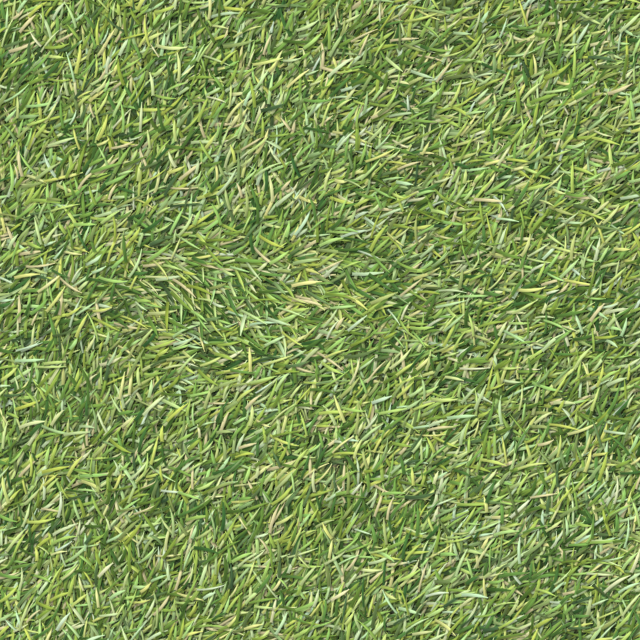
Write a WebGL 2 fragment shader that draws this texture.

```glsl
#version 300 es
precision highp float;
// Dense lawn of short, narrow grass blades seen from above.
// Many jittered grids of nearly straight strips are stacked from dark undergrowth
// up to sunlit tips; each follows a slowly turning lay and drops a soft shadow.

uniform vec2 u_resolution;
out vec4 fragColor;

const int LAYERS = 34;
const float CELL = 0.026;

float hash(vec2 p, float seed) {
    return fract(sin(dot(p, vec2(12.9898, 78.233)) + seed * 37.719) * 43758.5453);
}

float valueNoise(vec2 p, float seed) {
    vec2 i = floor(p), f = fract(p);
    f = f * f * (3.0 - 2.0 * f);
    float low = mix(hash(i, seed), hash(i + vec2(1.0, 0.0), seed), f.x);
    float high = mix(hash(i + vec2(0.0, 1.0), seed), hash(i + 1.0, seed), f.x);
    return mix(low, high, f.y);
}

// Prevailing blade angle: steep on the left, leaning on the right,
// with a patch left of the middle that is combed downward.
float layAngle(vec2 p) {
    vec2 patchPos = (p - vec2(0.34, 0.53)) / vec2(0.27, 0.1);
    float combed = exp(-dot(patchPos, patchPos));
    float lean = mix(1.15, 0.72, smoothstep(0.2, 0.8, p.x));
    return lean - 1.6 * combed + 0.7 * (valueNoise(p * 7.0, 3.0) - 0.5);
}

// Signed distance to a slightly bent strip along x that narrows towards its tip.
float bladeDistance(vec2 q, float halfLength, float halfWidth, float bend) {
    float t = q.x / halfLength;
    float y = q.y + bend * halfLength * (t * t - 0.4);
    float width = halfWidth * (1.0 - 0.65 * smoothstep(0.2, 1.0, t));
    return max(abs(y) - width, abs(q.x) - halfLength);
}

// Ramp from deep green to pale sunlit green; tone runs from 0 to 3.
vec3 grassRamp(float tone) {
    vec3 c = mix(vec3(0.25, 0.38, 0.19), vec3(0.52, 0.64, 0.29), clamp(tone, 0.0, 1.0));
    c = mix(c, vec3(0.72, 0.82, 0.43), clamp(tone - 1.0, 0.0, 1.0));
    return mix(c, vec3(0.84, 0.88, 0.68), clamp(tone - 2.0, 0.0, 1.0));
}

vec3 bladeColor(vec2 id, float seed) {
    vec3 c = grassRamp(3.0 * hash(id, seed + 0.31));
    c *= mix(vec3(0.89, 1.0, 1.08), vec3(1.07, 1.0, 0.88), hash(id, seed + 0.37));
    float faded = 0.3 * step(0.75, hash(id, seed + 0.43));
    c = mix(c, vec3(dot(c, vec3(0.3, 0.55, 0.15))), faded);
    // Dry straw and a very few rust-coloured leaves.
    float dry = hash(id, seed + 0.47);
    c = mix(c, vec3(0.83, 0.80, 0.60), step(0.972, dry));
    return mix(c, vec3(0.60, 0.27, 0.17), step(0.9994, dry));
}

// Paints one blade and its shadow over the colour below.
vec3 paintBlade(vec3 below, vec2 q, vec2 id, float seed, float angle, float light, float px) {
    float halfLength = mix(0.010, 0.025, hash(id, seed + 0.11));
    float halfWidth = mix(0.0014, 0.0027, hash(id, seed + 0.17));
    float bend = 0.28 * (hash(id, seed + 0.23) - 0.5);
    vec2 dir = vec2(cos(angle), sin(angle));
    mat2 toBlade = mat2(dir.x, -dir.y, dir.y, dir.x);

    vec2 shadowPos = toBlade * (q - vec2(0.0011, -0.0014));
    float shadowDist = bladeDistance(shadowPos, halfLength, halfWidth, bend);
    below *= 1.0 - 0.25 * (1.0 - smoothstep(-0.001, 0.0022, shadowDist));

    vec2 local = toBlade * q;
    float d = bladeDistance(local, halfLength, halfWidth, bend);
    float cover = 1.0 - smoothstep(-px, px, d);

    // Brighter tip, with one side of the fold in the light.
    float t = local.x / halfLength;
    float y = local.y + bend * halfLength * (t * t - 0.4);
    float shade = mix(0.84, 1.05, smoothstep(-1.0, 0.4, t));
    shade *= 1.0 + 0.06 * clamp(y / halfWidth * 2.0, -1.0, 1.0);
    return mix(below, bladeColor(id, seed) * shade * light, cover);
}

vec3 paintLayer(vec3 color, vec2 p, float seed, float light, float px) {
    vec2 shift = vec2(hash(vec2(seed, 1.0), 0.5), hash(vec2(seed, 2.0), 0.5));
    vec2 grid = p / CELL + shift;
    vec2 home = floor(grid);
    for (int j = -1; j <= 1; j++) {
        for (int i = -1; i <= 1; i++) {
            vec2 id = home + vec2(float(i), float(j));
            vec2 center = id + vec2(hash(id, seed + 0.03), hash(id, seed + 0.07));
            vec2 q = (grid - center) * CELL;
            if (dot(q, q) > 0.0009) continue;
            float spread = hash(id, seed + 0.53) + hash(id, seed + 0.59) - 1.0;
            float angle = layAngle((center - shift) * CELL) + 1.5 * spread;
            color = paintBlade(color, q, id, seed, angle, light, px);
        }
    }
    return color;
}

void main() {
    vec2 p = gl_FragCoord.xy / u_resolution.y;
    float px = 1.0 / u_resolution.y;
    vec3 color = vec3(0.20, 0.26, 0.14);
    for (int k = 0; k < LAYERS; k++) {
        float height = float(k) / float(LAYERS - 1);
        color = paintLayer(color, p, float(k) + 1.0, mix(0.36, 1.1, height), px);
    }
    // Broad, faint variation across the lawn.
    color *= 0.97 + 0.06 * valueNoise(p * 9.0, 8.0);
    fragColor = vec4(clamp(color, 0.0, 1.0), 1.0);
}
```
